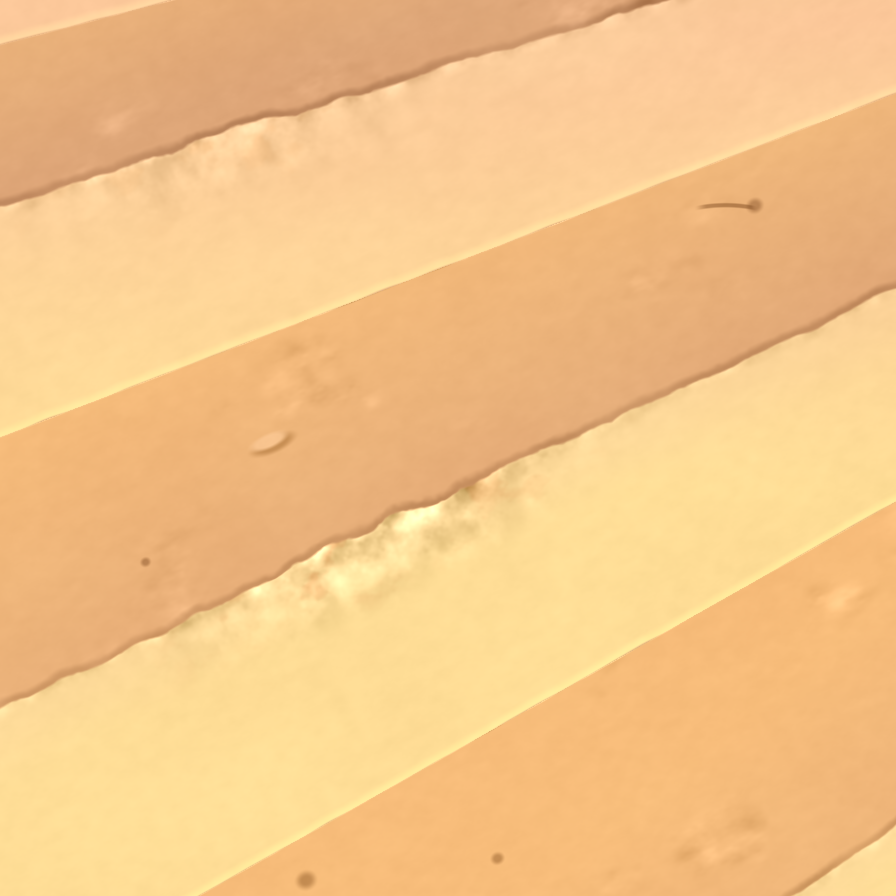
Write a WebGL 1 fragment shader that draws this texture.

```glsl
precision highp float;
// Sunlit sandy steps: fanned diagonal bands, light and shaded, with crumbling lower edges.
uniform vec2 u_resolution;

float hash(vec2 p) {
  vec3 q = fract(vec3(p.xyx) * 0.1031);
  q += dot(q, q.yzx + 33.33);
  return fract((q.x + q.y) * q.z);
}

float noise(vec2 p) {
  vec2 i = floor(p), f = fract(p);
  f = f * f * (3.0 - 2.0 * f);
  return mix(mix(hash(i), hash(i + vec2(1, 0)), f.x),
             mix(hash(i + vec2(0, 1)), hash(i + vec2(1, 1)), f.x), f.y);
}

float fbm(vec2 p) {
  float sum = 0.0, amp = 0.5;
  for (int i = 0; i < 4; i++) {
    sum += amp * noise(p);
    p = p * 2.03 + 17.3;
    amp *= 0.5;
  }
  return sum;
}

// Slope of the fbm surface towards the light at the upper left
float relief(vec2 p) {
  return fbm(p + vec2(0.25, -0.25)) - fbm(p - vec2(0.25, -0.25));
}

// Sparse small pits, one per grid cell at most
float pits(vec2 p) {
  vec2 cell = floor(p);
  float sum = 0.0;
  for (int j = -1; j <= 1; j++) {
    for (int i = -1; i <= 1; i++) {
      vec2 c = cell + vec2(i, j);
      vec2 d = p - c - vec2(hash(c + 3.1), hash(c + 8.7));
      float radius = mix(0.035, 0.085, hash(c + 5.3));
      sum += step(0.82, hash(c)) * (1.0 - smoothstep(radius * 0.4, radius * 1.4, length(d)));
    }
  }
  return min(sum, 1.0);
}

void main() {
  vec2 uv = gl_FragCoord.xy / u_resolution;
  float soft = max(0.0018, 0.8 / u_resolution.y);
  // Frame turned along the bands
  vec2 along = vec2(dot(uv, vec2(0.91, 0.41)), dot(uv, vec2(-0.41, 0.91))) + 4.0;

  // Fan the bands, widening towards the bottom
  float height = (uv.y - 0.53 * uv.x) / (1.0 - 0.285 * uv.x);
  float phase = log((1.915 - height) / 0.965) / 0.3744;
  float scale = 0.337 * (1.915 - height) * (1.0 - 0.285 * uv.x);
  float row = floor(phase);
  float q = phase - row;

  // Worn stretch of each lower edge, then its ragged outline
  float wornX = (uv.x - 0.25 - 0.17 * row) / 0.17;
  float worn = exp(-wornX * wornX) * clamp(0.4 + 0.6 * row, 0.0, 1.0);
  float ragged = (fbm(along * 24.0) - 0.47) * mix(0.012, 0.024, worn) - 0.006 * worn;
  float duty = 0.46 + 0.065 * row;
  float below = (q - duty) * scale - ragged;
  float above = (1.0 - q) * scale + (noise(along * 30.0) - 0.5) * 0.002;
  float shade = max(min(q * scale, -below), -above);
  float dark = smoothstep(-soft, soft, shade);

  // Shaded and lit faces
  float warm = 0.05 + 0.5 * row - 0.5 * (q / duty - 0.5) - 0.3 * (uv.x - 0.5);
  vec3 shaded = mix(vec3(0.87, 0.65, 0.47), vec3(0.97, 0.74, 0.48), clamp(warm, 0.0, 1.0));
  vec3 lit = mix(vec3(0.985, 0.78, 0.60), vec3(1.0, 0.87, 0.59),
                 clamp((0.98 - uv.y) * 1.9, 0.0, 1.0));
  lit = mix(lit, vec3(0.98, 0.82, 0.61), 0.35 * smoothstep(0.09, 0.0, below));

  // Bright lip on the smooth edge
  lit += vec3(0.03, 0.06, 0.03) * smoothstep(0.012, 0.002, above);

  // Crumbs and orange stains under the worn edge
  float crumbs = worn * smoothstep(0.10, 0.0, below);
  float stain = smoothstep(0.52, 0.68, fbm(along * vec2(22.0, 30.0) + 7.0));
  lit = mix(lit, vec3(0.95, 0.71, 0.46), 0.75 * crumbs * stain);
  lit += (crumbs * 0.6 + 0.25 * smoothstep(0.015, 0.0, below)) * relief(along * 28.0);

  // Dark rim above the ragged edge
  float rim = smoothstep(0.009, 0.0, abs(below + 0.003)) * (0.4 + 0.6 * noise(along * 18.0));
  shaded -= vec3(0.16, 0.15, 0.13) * rim;

  // Pits and faint dents on the shaded face
  shaded -= vec3(0.20, 0.19, 0.16) * pits(along * vec2(8.0, 9.0)) * smoothstep(0.0, 0.02, shade);
  float dents = smoothstep(0.55, 0.72, fbm(along * vec2(7.0, 11.0) + 2.0));
  shaded += 0.22 * dents * relief(along * vec2(18.0, 32.0));

  // A pebble with its shadow
  vec2 d = along - 4.0 - vec2(0.481, 0.339);
  shaded -= 0.15 * smoothstep(1.3, 0.6, length((d - vec2(0.003, -0.005)) / vec2(0.025, 0.009)));
  shaded = mix(shaded, vec3(0.97, 0.76, 0.55),
               smoothstep(1.2, 0.6, length(d / vec2(0.023, 0.008))));

  // A curved scratch
  vec2 s = uv - vec2(0.81, 0.771);
  float arc = abs(s.y + 3.0 * s.x * s.x);
  shaded -= vec3(0.22, 0.21, 0.18) * smoothstep(0.0035, 0.001, arc)
            * smoothstep(0.036, 0.02, abs(s.x));

  // Soft mottling and grain over everything
  vec3 color = mix(lit, shaded, dark);
  color += vec3(0.02, 0.035, 0.03) * (fbm(along * vec2(6.0, 10.0)) - 0.47);
  color += 0.03 * (fbm(along * vec2(60.0, 90.0)) - 0.47);
  gl_FragColor = vec4(clamp(color, 0.0, 1.0), 1.0);
}
```
